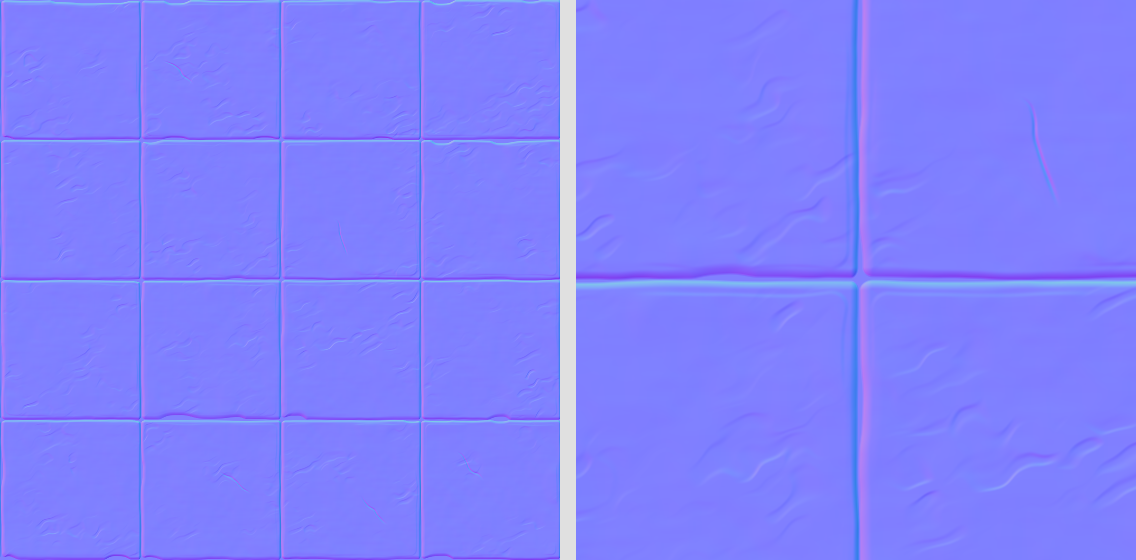
Left, the full canvas; right, a detail of the centre.
A three.js fragment shader for this texture map:

```glsl
varying vec2 vUv;

const float TILES = 4.0;
const float DEPTH = 0.0016;
const vec2 JOINT_SHIFT = vec2(0.0018, 0.0);

float hash(vec2 p, float seed) {
  vec3 q = fract(vec3(p.xyx) * vec3(0.1031, 0.1030, 0.0973) + seed * 0.137);
  q += dot(q, q.yzx + 33.33);
  return fract((q.x + q.y) * q.z);
}

// Value noise that wraps after a whole number of cells
float noise(vec2 p, vec2 period, float seed) {
  vec2 i = floor(p);
  vec2 f = p - i;
  f = f * f * f * (f * (f * 6.0 - 15.0) + 10.0);
  vec2 a = mod(i, period);
  vec2 b = mod(i + 1.0, period);
  return mix(mix(hash(a, seed), hash(vec2(b.x, a.y), seed), f.x),
             mix(hash(vec2(a.x, b.y), seed), hash(b, seed), f.x), f.y);
}

float wrapNoise(vec2 uv, float cells, float seed) {
  return noise(uv * cells, vec2(cells), seed);
}

// Depth inside a rounded box, from the gaps to its sides
float roundedInset(vec2 gap, float radius) {
  vec2 k = radius - gap;
  return radius - length(max(k, 0.0)) - min(max(k.x, k.y), 0.0);
}

// Slightly wavy outline with long chips, mostly along the level edges
float edgeWear(vec2 uv, vec2 gap, float seed) {
  float level = smoothstep(-0.01, 0.01, gap.x - gap.y);
  float wave = 0.0016 * smoothstep(0.25, 1.0, wrapNoise(uv, 18.0, seed));
  wave += 0.0005 * wrapNoise(uv, 70.0, seed + 2.0);
  float chip = smoothstep(0.7, 1.0, wrapNoise(uv, 19.0, seed + 5.0));
  return wave + chip * mix(0.001, 0.006, level);
}

// Short fine strokes, gathered in a few spots
float scuffs(vec2 uv) {
  vec2 warp = vec2(wrapNoise(uv, 60.0, 8.0), wrapNoise(uv, 60.0, 9.0)) - 0.5;
  vec2 p = uv + warp * 0.012;
  vec2 slant = vec2(18.0 * (2.0 * p.x + p.y), 56.0 * (2.0 * p.y - p.x));
  float mark = smoothstep(0.45, 0.95, noise(slant, vec2(18.0, 56.0), 4.0));
  return mark * smoothstep(0.45, 0.9, wrapNoise(uv, 18.0, 6.0));
}

// Soft undulation, level grain and scuffs
float surface(vec2 uv) {
  float h = 0.0006 * wrapNoise(uv, 14.0, 1.0);
  h += 0.0003 * wrapNoise(uv, 37.0, 2.0);
  h += 0.00013 * wrapNoise(uv, 83.0, 10.0);
  h += 0.00006 * noise(uv * vec2(28.0, 150.0), vec2(28.0, 150.0), 3.0);
  return h - 0.00042 * scuffs(uv);
}

// One thin tapering crack on a few tiles
float crack(vec2 uv, vec2 local, vec2 id) {
  float present = step(0.75, hash(id, 11.0));
  vec2 center = (vec2(hash(id, 12.0), hash(id, 13.0)) - 0.5) * 0.12;
  float angle = mix(-1.2, -0.6, hash(id, 14.0));
  vec2 dir = vec2(cos(angle), sin(angle));
  vec2 p = local - center;
  float along = dot(p, dir);
  float across = dot(p, vec2(-dir.y, dir.x)) + (wrapNoise(uv, 50.0, 15.0) - 0.5) * 0.014;
  float taper = 1.0 - smoothstep(0.015, 0.036, abs(along));
  return present * taper * exp(-across * across / (0.0014 * 0.0014));
}

// Thin broken line that follows the outline a little way inside
float innerRim(vec2 uv, vec2 gap, float seed) {
  float wander = 0.004 * wrapNoise(uv, 24.0, seed + 3.0);
  float inset = roundedInset(gap, 0.018) - wander;
  float strength = smoothstep(0.45, 0.8, wrapNoise(uv, 15.0, seed + 7.0));
  return strength * smoothstep(0.0045, 0.0075, inset) * smoothstep(0.04, 0.008, inset);
}

float height(vec2 uv) {
  vec2 grid = (uv - JOINT_SHIFT) * TILES;
  vec2 id = mod(floor(grid), TILES);
  vec2 local = (fract(grid) - 0.5) / TILES;
  float seed = 20.0 + id.x * 3.0 + id.y * 17.0;

  // Bevels are steeper on the right and top sides
  vec2 gap = 0.5 / TILES - abs(local);
  vec2 steepGap = gap * mix(vec2(0.75, 0.8), vec2(1.25, 1.0), step(0.0, local));
  float inset = roundedInset(steepGap, 0.006) - edgeWear(uv, gap, seed);

  // Crisp at the joint, easing out into the face; the width varies
  float bevel = mix(0.0036, 0.0056, wrapNoise(uv, 14.0, seed + 9.0));
  float rest = 1.0 - clamp(inset / bevel, 0.0, 1.0);
  float body = 1.0 - rest * rest;
  float face = smoothstep(0.0, 0.009, inset);
  float relief = surface(uv) - 0.0006 * crack(uv, local, id);
  return body * DEPTH + face * (relief - 0.0004 + 0.0003 * innerRim(uv, gap, seed));
}

vec2 slopeAt(vec2 uv, float reach) {
  vec2 e = vec2(reach, 0.0);
  return vec2(height(uv + e.xy) - height(uv - e.xy),
              height(uv + e.yx) - height(uv - e.yx)) / (2.0 * reach);
}

void main() {
  vec2 slope = slopeAt(vUv, 0.0008);
  // Red rises with the slope, green falls with it
  vec3 normal = normalize(vec3(slope.x, -slope.y, 1.0));
  gl_FragColor = vec4(normal * 0.5 + 0.5, 1.0);
}
```
